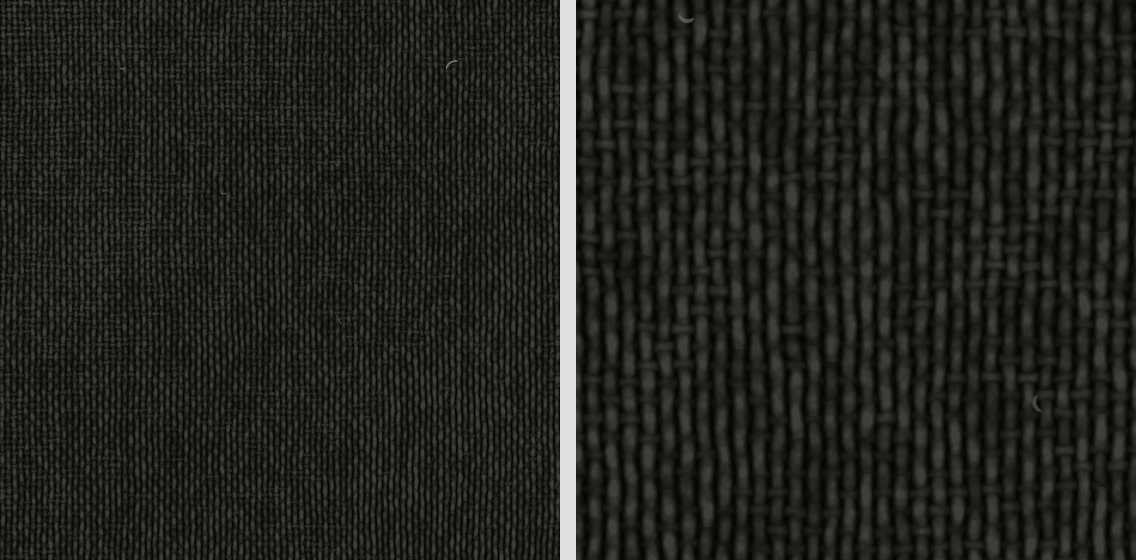
Left: the whole. Right: its middle third, enlarged.
Give the GLSL for this texture, as a Shadertoy shader.

```glsl
const float PI = 3.14159265;
const vec2 THREADS = vec2(92.0, 92.0);   // warp columns, weft rows
const vec3 GAP = vec3(0.022, 0.022, 0.016);
const vec3 CROWN = vec3(0.225, 0.225, 0.203);
const vec3 LINT = vec3(0.46, 0.46, 0.43);

float hash(vec2 p) {
    return fract(sin(dot(p, vec2(12.99, 78.23))) * 43758.5);
}

vec2 hash2(vec2 p) {
    return vec2(hash(p), hash(p + 17.3));
}

// Distance to the nearest scattered cell point
float cellular(vec2 p) {
    vec2 cell = floor(p);
    float nearest = 2.0;
    for (int y = -1; y <= 1; y++) {
        for (int x = -1; x <= 1; x++) {
            vec2 c = cell + vec2(x, y);
            nearest = min(nearest, length(c + hash2(c) - p));
        }
    }
    return nearest;
}

// Slow drift from layered sines, about -1 to 1
float drift(vec2 p) {
    return 0.5 * sin(p.x + 1.7 * sin(p.y * 0.7))
         + 0.3 * sin(p.y * 1.9 + p.x * 0.8 + 2.0)
         + 0.2 * sin(p.x * 3.7 - p.y * 2.9);
}

// Rounded cross-section of a thread
float profile(float d, float halfWidth, float blur) {
    return 1.0 - smoothstep(halfWidth - blur, halfWidth + blur, abs(d));
}

// Brightness of one yarn float, chosen by its index
float yarnTone(vec2 index, float spread) {
    return 1.0 + spread * (hash(index) - 0.5);
}

// Plain weave: raised warp ribs with finer weft showing between them
float weave(vec2 q, float weftShow, vec2 blur) {
    vec2 id = floor(q);
    vec2 f = fract(q) - 0.5;
    float warpPhase = q.y - 0.5 + id.x;
    float weftPhase = q.x - 0.5 + id.y;
    float warpCrown = 0.5 + 0.5 * cos(PI * warpPhase);
    float weftCrown = 0.5 - 0.5 * cos(PI * weftPhase);
    float warpTone = yarnTone(vec2(id.x, floor(0.5 * warpPhase + 0.5)), 0.5);
    float weftTone = yarnTone(vec2(floor(0.5 * weftPhase), id.y + 200.0), 0.6);

    float dip = mix(0.65, 0.3, weftShow);
    float columnTone = yarnTone(vec2(id.x, 500.0), 0.15);
    float warp = profile(f.x, 0.31, blur.x) * mix(dip, 0.95, warpCrown);
    float weft = profile(f.y, 0.28, blur.y) * weftCrown * mix(0.25, 0.95, weftShow);
    return max(warp * warpTone * columnTone, weft * weftTone);
}

// Curved fibre with soft edges
float fibre(vec2 p, float angle, float halfLength, float width, float blur) {
    float c = cos(angle), s = sin(angle);
    p = vec2(c * p.x + s * p.y, c * p.y - s * p.x);
    p.y += 0.35 * p.x * p.x / halfLength;
    float d = length(vec2(max(abs(p.x) - halfLength, 0.0), p.y));
    return 1.0 - smoothstep(width - blur, width + blur, d);
}

// Small stray fibres strewn over the cloth
float lint(vec2 uv, float blur) {
    float cover = fibre(uv - vec2(0.804, 0.888), 0.6, 0.011, 0.0016, blur);
    for (int i = 0; i < 9; i++) {
        vec2 seed = vec2(i, 3.7);
        vec2 shape = hash2(seed + 41.0);
        float strand = fibre(uv - hash2(seed), PI * shape.x,
                             mix(0.002, 0.006, shape.y), 0.0012, blur);
        cover = max(cover, strand * mix(0.25, 0.7, shape.x));
    }
    return cover;
}

void mainImage(out vec4 fragColor, in vec2 fragCoord) {
    vec2 uv = fragCoord / iResolution.xy;
    float pixel = 1.0 / min(iResolution.x, iResolution.y);

    // Threads wander slightly from a straight grid
    vec2 q = uv * THREADS;
    q += 0.3 * vec2(drift(uv * 9.0), drift(uv.yx * 11.0 + 4.0));
    q += 0.12 * vec2(drift(uv * 90.0), drift(uv.yx * 110.0 + 7.0));

    // Weft shows most toward the upper left and in loose patches
    float patches = cellular(uv * vec2(20.0, 34.0)) - 0.45;
    float weftShow = 0.45 + 0.3 * (uv.y - uv.x) + 0.8 * patches
                   + 0.2 * drift(uv * 13.0);
    vec2 blur = max(vec2(0.25), 0.5 * pixel * THREADS);
    float height = weave(q, clamp(weftShow, 0.0, 1.0), blur);

    // Fuzz and broad unevenness
    height *= 1.2 - 0.45 * cellular(uv * 170.0);
    height *= 1.0 + 0.07 * drift(uv * 6.0 + 2.0);
    height = max(1.2 * height - 0.09, 0.0);

    vec3 color = mix(GAP, CROWN, min(height, 1.1));
    color = mix(color, LINT, lint(uv, max(0.0007, 0.6 * pixel)));
    fragColor = vec4(color, 1.0);
}
```
